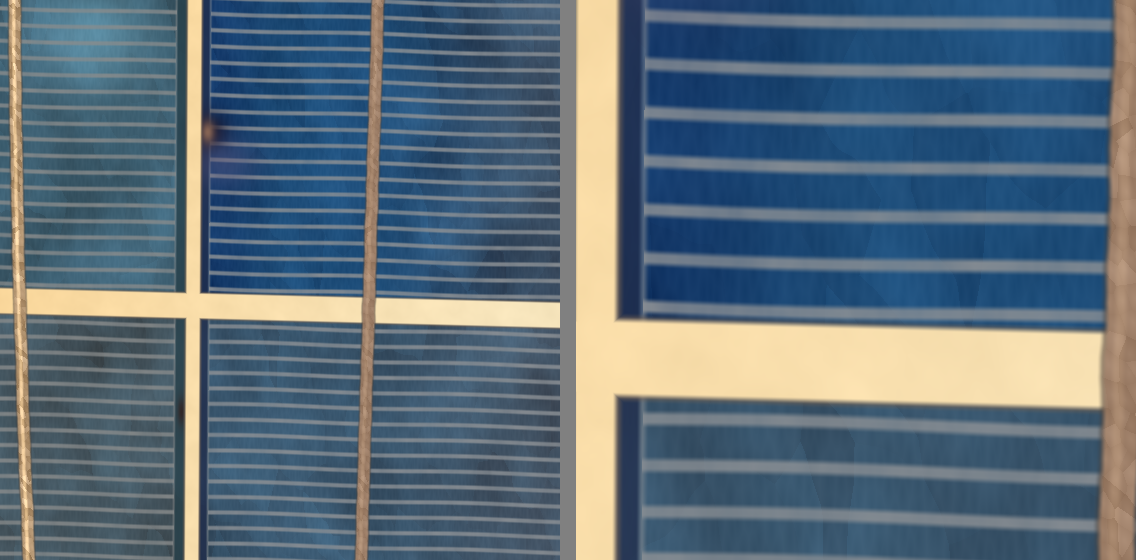
Left: the whole. Right: its middle third, enlarged.
Reproduce this texture procedurally as a Shadertoy shader.

```glsl
vec2 hash2(vec2 p) {
    return fract(sin(vec2(dot(p, vec2(127.1, 311.7)), dot(p, vec2(269.5, 183.3)))) * 4375.85);
}

// Cellular noise: x = distance to the nearest seed, y = random value of its cell
vec2 cellular(vec2 p) {
    vec2 base = floor(p), nearest = vec2(9.0, 0.0);
    for (int j = -1; j <= 1; j++)
        for (int i = -1; i <= 1; i++) {
            vec2 id = base + vec2(i, j), rnd = hash2(id);
            float d = length(id + rnd - p);
            if (d < nearest.x) nearest = vec2(d, rnd.y);
        }
    return nearest;
}

// Layered sines, roughly -1 to 1
float waves(vec2 p) {
    float sum = 0.0, amp = 0.5;
    for (int i = 0; i < 4; i++) {
        sum += amp * sin(p.x + 1.7 * sin(p.y)) * cos(p.y * 0.8 + 1.3 * sin(p.x * 0.7));
        p = mat2(1.5, 1.1, -1.1, 1.5) * p + 2.3;
        amp *= 0.55;
    }
    return sum;
}

// Soft-edged band of half width w around zero
float band(float d, float w) {
    float soft = max(0.0022, 0.75 / iResolution.y);
    return 1.0 - smoothstep(w - soft, w + soft, abs(d));
}

void mainImage(out vec4 fragColor, in vec2 fragCoord) {
    vec2 uv = fragCoord / iResolution.xy;
    float gapX = uv.x - 0.342 - 0.006 * uv.y;
    float gapY = uv.y + 0.026 * uv.x - 0.463;
    float right = step(0.0, gapX), top = step(0.0, gapY);
    float cloud = waves(uv * vec2(13.0, 9.0) + 4.0 * top);

    // Silicon: one tint per cell, graying toward the right edge
    vec3 upper = mix(vec3(0.24, 0.37, 0.44), vec3(0.11, 0.29, 0.46), right);
    vec3 lower = mix(vec3(0.27, 0.34, 0.38), vec3(0.22, 0.33, 0.42), right);
    vec3 color = mix(lower, upper, top);
    color = mix(color, vec3(0.28, 0.33, 0.39), 0.75 * smoothstep(0.62, 1.0, uv.x));
    color = mix(color, vec3(0.06, 0.18, 0.40), 0.5 * right * top * smoothstep(0.16, 0.02, gapX));

    // Crystal flakes, clouds and fine vertical streaks
    vec2 flake = cellular(uv * vec2(21.0, 11.0) + 0.5 * cloud + vec2(uv.y * 4.0, 0.0));
    color += vec3(0.04, 0.08, 0.10) * (0.5 * (flake.y - 0.5) + 0.4 * (0.5 - flake.x));
    color += vec3(0.05, 0.08, 0.10) * cloud;
    color += vec3(0.10, 0.15, 0.16) * exp(-90.0 * dot(uv - vec2(0.17, 0.94), uv - vec2(0.17, 0.94)));
    color += 0.03 * (cellular(uv * vec2(190.0, 45.0)).x - 0.5);

    // Dark cell margins beside the vertical gap
    float margin = abs(gapX + 0.002);
    color = mix(color, mix(vec3(0.15, 0.25, 0.29), vec3(0.13, 0.18, 0.30), right), 0.8 * band(margin, 0.029));

    // Silver fingers and the thin line that closes their ends
    float pitch = mix(0.0277, 0.0289, top);
    float offset = abs(gapY) - mix(0.036, 0.031, top) + 0.0012 * sin(uv.x * 17.0);
    float finger = band((fract(offset / pitch + 0.5) - 0.5) * pitch, 0.0036);
    finger *= step(0.0305, margin) * step(-0.5 * pitch, offset);
    float worn = 0.82 + 0.12 * waves(uv * vec2(60.0, 40.0)) - 0.06 * (1.0 - right);
    vec3 silver = mix(vec3(0.54, 0.55, 0.55), vec3(0.54, 0.56, 0.58), right);
    color = mix(color, silver, finger * worn);
    color = mix(color, silver, 0.65 * worn * band(margin - 0.0305, 0.0016));

    // Burn spot with a tan glint at the cell edge, and a smaller one below
    vec2 burn = (uv - vec2(0.374, 0.763)) / vec2(0.030, 0.034);
    color = mix(color, vec3(0.10, 0.07, 0.14), 0.9 * exp(-dot(burn, burn)));
    vec2 haze = (uv - vec2(0.40, 0.71)) / vec2(0.06, 0.045);
    color = mix(color, vec3(0.34, 0.32, 0.48), 0.45 * right * exp(-dot(haze, haze)));
    vec2 glint = (uv - vec2(0.371, 0.764)) / vec2(0.012, 0.020);
    color = mix(color, vec3(0.62, 0.46, 0.36), 0.8 * exp(-dot(glint, glint)));
    vec2 nick = (uv - vec2(0.324, 0.265)) / vec2(0.007, 0.025);
    color = mix(color, vec3(0.20, 0.13, 0.12), 0.8 * exp(-dot(nick, nick)));

    // Cream gaps with brown rims
    float gap = max(band(gapX, 0.0125), band(gapY, 0.0225));
    float rim = max(band(gapX, 0.0155), band(gapY, 0.0250));
    vec3 cream = mix(vec3(0.98, 0.84, 0.60), vec3(0.97, 0.90, 0.74), clamp(uv.x + 0.25 - 0.4 * uv.y, 0.0, 1.0));
    cream += 0.02 * waves(uv * 45.0);
    color = mix(color, vec3(0.45, 0.38, 0.32), 0.6 * rim);
    color = mix(color, cream, gap);

    // Leaning busbars: a flecked gold one and a dull brown one
    for (int i = 0; i < 2; i++) {
        float dull = float(i);
        float axis = mix(0.052 - 0.045 * uv.y + 0.019 * uv.y * uv.y, 0.645 + 0.030 * uv.y, dull);
        float x = uv.x - axis + 0.0012 * waves(vec2(uv.y * 50.0, 3.0 * dull));
        vec2 fleck = cellular(vec2(x * 110.0 + uv.y * 30.0, uv.y * 75.0));
        vec3 metal = mix(vec3(0.72, 0.60, 0.46), vec3(0.64, 0.52, 0.43), dull);
        metal += (0.20 - 0.12 * dull) * (fleck.y - 0.45) - 0.06 * fleck.x;
        metal += vec3(0.24, 0.22, 0.17) * (1.0 - 0.75 * dull) * band(x + 0.002, 0.003);
        color = mix(color, vec3(0.27, 0.24, 0.22), 0.55 * band(x, 0.0125));
        color = mix(color, metal, band(x, 0.0105));
    }

    fragColor = vec4(clamp(color, 0.0, 1.0), 1.0);
}
```
